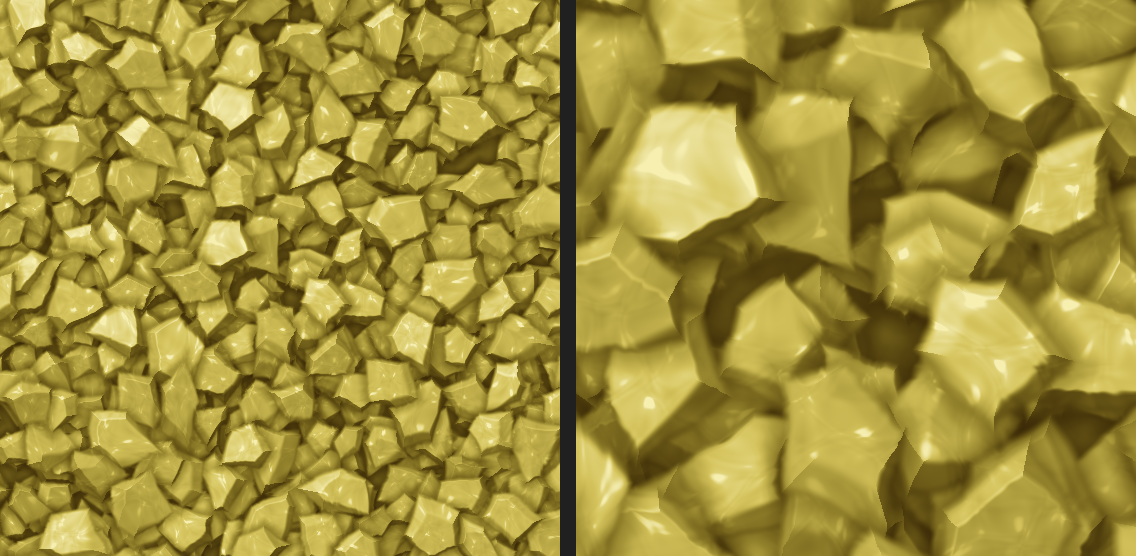
Left, the full canvas; right, a detail of the centre.
A Shadertoy shader for this texture:

```glsl
#define CELLS 10.2      // stones across the canvas height
#define LAYERS 5
#define RADIUS 0.47     // stone size within its cell
#define JITTER 0.52
#define PRESENCE 0.70   // share of cells holding a stone in the top layer
#define SOFTNESS 0.035  // edge blur in cells
#define SHADOW 0.66     // tone left beside a covering stone
#define SHADOW_REACH 0.20
#define GRAIN 0.045
#define GLINT 0.14
#define TAU 6.2831853

vec3 hash3(vec2 p) {
    vec3 q = fract(p.xyx * vec3(0.1031, 0.1030, 0.0973));
    q += dot(q, q.yxz + 33.33);
    return fract((q.xxy + q.yzz) * q.zyx);
}

mat2 rotate(float angle) {
    float c = cos(angle), s = sin(angle);
    return mat2(c, s, -s, c);
}

// Layered sines, each octave bent by the one before
float roughness(vec2 p) {
    float sum = 0.0, weight = 0.5;
    for (int i = 0; i < 4; i++) {
        p = rotate(1.1) * p * 1.6 + 0.8 * sin(p.yx);
        sum += weight * sin(p.x) * sin(p.y);
        weight *= 0.75;
    }
    return sum;
}

// Convex chipped stone: signed edge distance and facet normal
float stone(vec2 p, vec2 id, out vec3 normal) {
    float edge = -1e3, roof = 1e3;
    vec2 slope = vec2(0.0);
    for (int k = 0; k < 5; k++) {
        vec3 h = hash3(id + float(k) * 7.31);
        float angle = (float(k) + 0.6 * h.x) * TAU / 5.0;
        vec2 dir = vec2(cos(angle), sin(angle));
        float gap = RADIUS * mix(0.68, 1.12, h.y) - dot(p, dir);
        float steep = mix(0.6, 2.6, h.z);
        edge = max(edge, -gap);
        if (gap * steep < roof) {
            roof = gap * steep;
            slope = dir * steep;
        }
    }
    vec2 tilt = (hash3(id + 91.7).xy - 0.5) * 0.8;
    float top = 0.15 - dot(p, tilt);
    float onTop = smoothstep(-0.05, 0.05, roof - top);
    normal = normalize(vec3(mix(slope, tilt, onTop), 1.0));
    return edge;
}

// Ochre ramp from brown shade to pale glint
vec3 ochre(float tone) {
    float r = clamp(tone, 0.16, 0.97);
    float pale = smoothstep(0.82, 0.96, r);
    return vec3(r, r - 0.067 + 0.035 * pale, 0.52 * r * r + 0.2 * pale);
}

void mainImage(out vec4 fragColor, in vec2 fragCoord) {
    vec2 uv = fragCoord / iResolution.y;
    vec3 light = normalize(vec3(-0.3, 0.45, 0.9));
    float tone = 0.42;

    // Paint the stones from the deepest layer upward
    for (int layer = 0; layer < LAYERS; layer++) {
        float level = float(layer) / float(LAYERS - 1);
        float heading = float(layer) * 0.9;
        float presence = mix(1.0, PRESENCE, level);
        vec2 p = rotate(heading) * uv * CELLS * mix(1.25, 1.0, level);
        p += 40.0 + float(layer) * 17.37;
        vec2 cell = floor(p);
        for (int n = 0; n < 9; n++) {
            vec2 id = cell + vec2(n % 3, n / 3) - 1.0;
            vec3 place = hash3(id + 3.7);
            vec3 look = hash3(id + 57.1);
            if (place.z > presence) continue;

            // Local frame with random turn, size and stretch
            vec2 q = p - id - 0.5 - (place.xy - 0.5) * JITTER;
            if (dot(q, q) > 1.7) continue;
            mat2 turn = rotate(look.x * TAU);
            float stretch = mix(0.84, 1.19, look.y);
            float size = mix(0.72, 1.14, look.z);
            q = turn * q / size * vec2(stretch, 1.0 / stretch);
            float rough = roughness(q * 6.5 + place.xy * 50.0);
            q += 0.016 * sin(q.yx * 9.0 + place.xy * TAU) + 0.018 * rough;
            vec3 normal;
            float edge = stone(q, id, normal) * size;

            // Contact shadow fades on ground that is already dark
            float shade = mix(SHADOW, 1.0, smoothstep(-0.02, SHADOW_REACH, edge));
            tone = mix(0.20, tone, shade);

            // Lit facets with grain and small glints
            normal.xy = (normal.xy * turn) * rotate(heading);
            float lit = max(dot(normal, light), 0.0);
            float face = mix(0.39, 0.91, lit) * mix(0.92, 1.05, look.y);
            face *= mix(0.84, 1.0, level);
            face *= mix(0.86, 1.0, smoothstep(0.0, 0.06, -edge));
            face += GRAIN * rough;
            face += GLINT * smoothstep(0.45, 0.95, rough) * lit;
            tone = mix(face, tone, smoothstep(-SOFTNESS, SOFTNESS, edge));
        }
    }
    fragColor = vec4(ochre(tone), 1.0);
}
```
